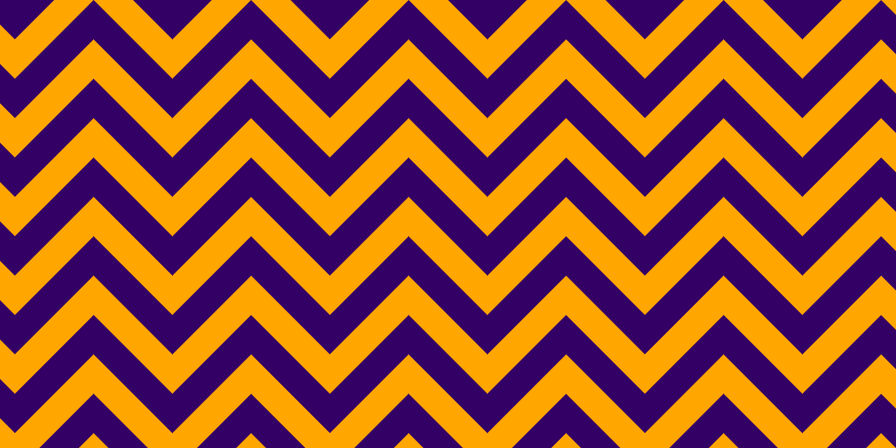
Write a Shadertoy shader that draws this pattern.

```glsl
// Horizontal chevron stripes alternating between deep purple and orange.

// Lengths are fractions of the canvas height.
#define ZIGZAG_WIDTH 0.35156
#define STRIPE_PERIOD 0.17578
#define PEAK_OFFSET -0.08789
#define SLOPE 1.0
#define PURPLE vec3(0.20, 0.00, 0.40)
#define ORANGE vec3(1.00, 0.65, 0.00)

// Distance from x to the nearest multiple of period.
float triangleWave(float x, float period) {
    return abs(fract(x / period + 0.5) - 0.5) * period;
}

// Signed distance to the nearest stripe edge, positive inside orange.
float chevronDistance(vec2 p) {
    float drop = SLOPE * triangleWave(p.x - PEAK_OFFSET, ZIGZAG_WIDTH);
    float depth = 1.0 - p.y - drop;
    float fromOrangeCentre = triangleWave(depth - 0.75 * STRIPE_PERIOD, STRIPE_PERIOD);
    return (0.25 * STRIPE_PERIOD - fromOrangeCentre) / sqrt(1.0 + SLOPE * SLOPE);
}

void mainImage(out vec4 fragColor, in vec2 fragCoord) {
    // Centre x, keep y from 0 at the bottom to 1 at the top.
    vec2 p = vec2(fragCoord.x - 0.5 * iResolution.x, fragCoord.y) / iResolution.y;

    // Blend across one pixel at each edge.
    float orangeCover = clamp(chevronDistance(p) * iResolution.y + 0.5, 0.0, 1.0);
    fragColor = vec4(mix(PURPLE, ORANGE, orangeCover), 1.0);
}
```
